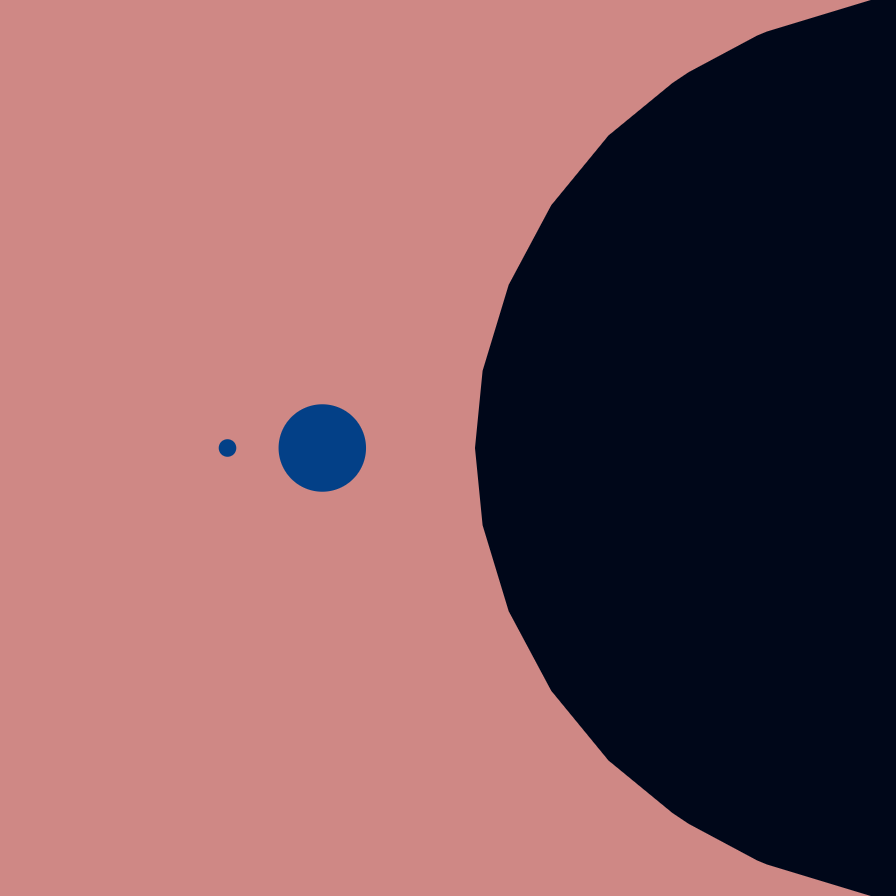
Write a WebGL 2 fragment shader that draws this background.

```glsl
#version 300 es
precision highp float;

uniform vec2 u_resolution;
out vec4 fragColor;

const float FACET_STEP = radians(11.25);
const vec3 ROSE = vec3(0.81, 0.535, 0.52);
const vec3 MIDNIGHT = vec3(0.0, 0.027, 0.1);
const vec3 BLUE = vec3(0.01, 0.25, 0.53);

float disc(vec2 p, vec2 center, float radius) {
    return length(p - center) - radius;
}

// Signed distance to a half plane facing the given angle
float facet(vec2 p, float angle, float offset) {
    return dot(p, vec2(cos(angle), sin(angle))) - offset;
}

// Left side of a faceted disc, mirrored about its horizontal axis
float facetedDisc(vec2 p, vec2 center, float radius, float flattening) {
    vec2 q = vec2(center.x - p.x, abs(p.y - center.y));
    float d = -radius;
    for (int i = 0; i < 7; i++) {
        float angle = (float(i) + 0.5) * FACET_STEP;
        float offset = max(radius - flattening * sin(angle), 0.977 * radius);
        d = max(d, facet(q, angle, offset));
        // Small bevels soften the steep corners
        if (i > 4) d = max(d, facet(q, float(i) * FACET_STEP, 0.9806 * radius));
    }
    return d;
}

vec3 paint(vec3 base, vec3 color, float d, float pixel) {
    return mix(base, color, clamp(0.5 - d / pixel, 0.0, 1.0));
}

void main() {
    vec2 p = gl_FragCoord.xy / u_resolution;
    float pixel = 1.0 / min(u_resolution.x, u_resolution.y);

    vec3 color = ROSE;
    color = paint(color, MIDNIGHT, facetedDisc(p, vec2(1.0417, 0.5), 0.5104, 0.0139), pixel);
    color = paint(color, BLUE, disc(p, vec2(0.3597, 0.5), 0.0488), pixel);
    color = paint(color, BLUE, disc(p, vec2(0.2539, 0.5), 0.0098), pixel);

    fragColor = vec4(color, 1.0);
}
```
